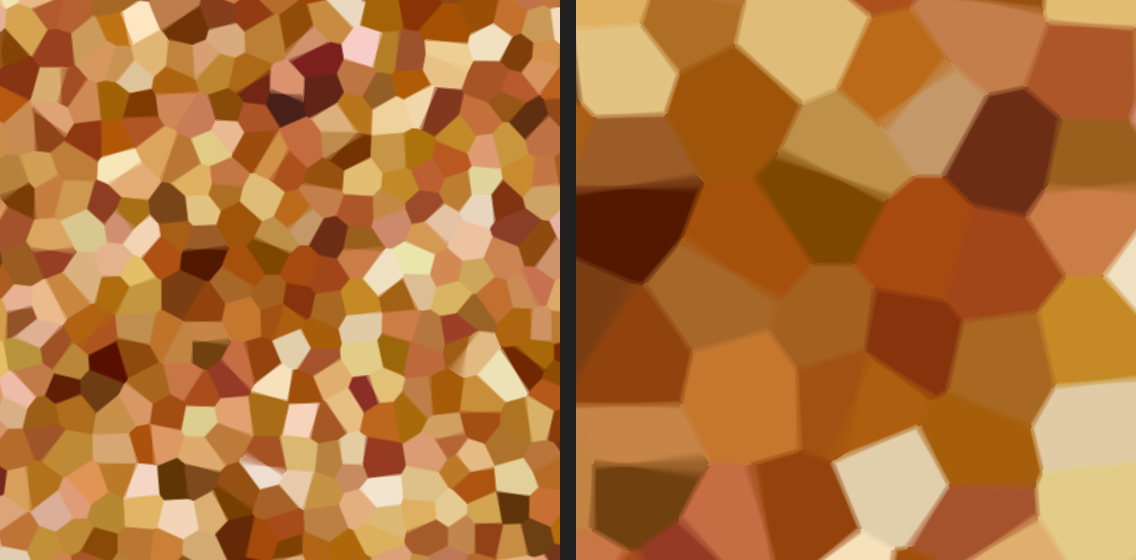
Left: the whole. Right: its middle third, enlarged.
A Shadertoy shader for this pattern:

```glsl
// Amber mosaic: flat-coloured Voronoi cells grown from a jittered grid of sites.
// Each site takes a rank on a brown-to-cream ramp, nudged by broad layered sines,
// and neighbouring cells blend across a narrow band where their distances tie.

#define CELLS 18.0          // grid cells across the canvas
#define JITTER 0.92         // how far sites stray from their grid cell centre
#define EDGE_BLEND 0.0042   // edge band, in canvas heights
#define DRIFT 0.16          // strength of the broad light and dark areas
#define TINT vec3(0.07, 0.13, 0.16) // spread of colour within each ramp step

const int STOPS = 8;

// Ramp positions follow the area share of each tone.
const float rampRank[STOPS] = float[STOPS](
    0.0, 0.035, 0.175, 0.395, 0.63, 0.815, 0.935, 1.0);

const vec3 rampColor[STOPS] = vec3[STOPS](
    vec3(0.27, 0.06, 0.02),   // burnt umber
    vec3(0.44, 0.17, 0.04),   // chestnut
    vec3(0.58, 0.29, 0.08),   // brown
    vec3(0.70, 0.39, 0.11),   // copper
    vec3(0.76, 0.51, 0.26),   // caramel
    vec3(0.87, 0.67, 0.44),   // sand
    vec3(0.91, 0.80, 0.64),   // cream
    vec3(0.98, 0.91, 0.83));  // ivory

vec3 hash3(vec2 p) {
    vec3 q = fract(p.xyx * vec3(0.1031, 0.1030, 0.0973));
    q += dot(q, q.yxz + 33.33);
    return fract((q.xxy + q.yzz) * q.zyx);
}

vec2 sitePosition(vec2 cell) {
    return cell + 0.5 + JITTER * (hash3(cell + 17.0).xy - 0.5);
}

// Broad tonal drift, roughly -1 to 1.
float toneField(vec2 p) {
    float s = sin(p.x * 0.55 + 1.3 * sin(p.y * 0.37));
    s += sin(p.y * 0.62 - p.x * 0.31 + 2.0);
    s += sin((p.x + p.y) * 0.83 + 4.1);
    return s / 3.0;
}

vec3 ramp(float rank) {
    vec3 color = rampColor[0];
    for (int i = 1; i < STOPS; i++) {
        float t = (rank - rampRank[i - 1]) / (rampRank[i] - rampRank[i - 1]);
        color = mix(color, rampColor[i], clamp(t, 0.0, 1.0));
    }
    return color;
}

vec3 cellColor(vec2 cell) {
    float rank = hash3(cell + 71.0).x + DRIFT * toneField(cell);
    rank = 1.0 - abs(1.0 - abs(rank));   // reflect at both ends to keep the shares
    vec3 tint = TINT * (hash3(cell + 143.0) - 0.5);
    return clamp(ramp(rank) + tint, 0.0, 1.0);
}

void mainImage(out vec4 fragColor, in vec2 fragCoord) {
    vec2 p = fragCoord / iResolution.y * CELLS;
    vec2 home = floor(p);

    // Find the nearest two sites.
    float nearDist = 1e3, nextDist = 1e3;
    vec2 nearCell = home, nextCell = home;
    for (int y = -2; y <= 2; y++) {
        for (int x = -2; x <= 2; x++) {
            vec2 cell = home + vec2(x, y);
            float d = distance(p, sitePosition(cell));
            if (d < nearDist) {
                nextDist = nearDist;
                nextCell = nearCell;
                nearDist = d;
                nearCell = cell;
            } else if (d < nextDist) {
                nextDist = d;
                nextCell = cell;
            }
        }
    }

    // Half-and-half on the border, pure cell colour outside the band.
    float band = max(EDGE_BLEND, 1.5 / iResolution.y) * CELLS;
    float own = 0.5 + 0.5 * smoothstep(0.0, band, nextDist - nearDist);
    vec3 color = mix(cellColor(nextCell), cellColor(nearCell), own);
    fragColor = vec4(color, 1.0);
}
```
